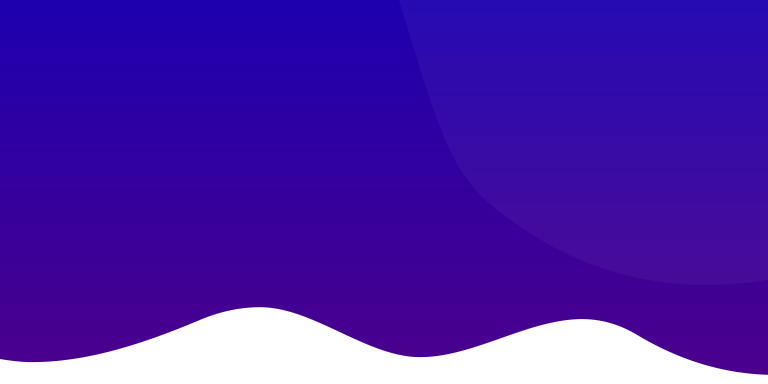
A Shadertoy shader for this background:

```glsl
#define TOP_COLOR    vec3(0.112, 0.0, 0.688)
#define BOTTOM_COLOR vec3(0.300, 0.0, 0.545)
#define WAVE_COLOR   vec3(1.0)
#define GLOW_COLOR   vec3(1.0)
#define GLOW_ALPHA   0.042

// Knots hold x, height and slope, in units of the canvas height
const vec3 WAVE[8] = vec3[8](
    vec3(0.000, 0.065, -0.16), vec3(0.083, 0.057,  0.00),
    vec3(0.521, 0.167,  0.42), vec3(0.677, 0.200,  0.00),
    vec3(1.094, 0.070,  0.00), vec3(1.516, 0.169,  0.00),
    vec3(1.659, 0.128, -0.60), vec3(2.000, 0.024, -0.03));

const vec3 BLOB[5] = vec3[5](
    vec3(1.039, 1.000, -3.30), vec3(1.146, 0.669, -2.60),
    vec3(1.289, 0.458, -0.80), vec3(1.844, 0.258,  0.00),
    vec3(2.000, 0.271,  0.16));

// Cubic through two knots that keeps their slopes
float hermite(float x, vec3 a, vec3 b) {
    float span = b.x - a.x;
    float t = (x - a.x) / span;
    float s = 1.0 - t;
    return s * s * ((1.0 + 2.0 * t) * a.y + t * span * a.z)
         + t * t * ((1.0 + 2.0 * s) * b.y - s * span * b.z);
}

float waveHeight(float x) {
    float height = WAVE[0].y;
    for (int i = 0; i < 7; i++)
        if (x >= WAVE[i].x) height = hermite(x, WAVE[i], WAVE[i + 1]);
    return height;
}

// Continues as a straight line to the left of the first knot
float blobHeight(float x) {
    float height = BLOB[0].y + BLOB[0].z * (x - BLOB[0].x);
    for (int i = 0; i < 4; i++)
        if (x >= BLOB[i].x) height = hermite(x, BLOB[i], BLOB[i + 1]);
    return height;
}

// Coverage of the positive side, softened over one pixel
float coverage(float d) {
    float pixel = length(vec2(dFdx(d), dFdy(d)));
    return clamp(0.5 + d / max(pixel, 1e-5), 0.0, 1.0);
}

void mainImage(out vec4 fragColor, in vec2 fragCoord) {
    vec2 p = fragCoord / iResolution.xy * vec2(2.0, 1.0);

    // Vertical gradient
    vec3 color = mix(BOTTOM_COLOR, TOP_COLOR, p.y);

    // Translucent blob in the upper right
    color = mix(color, GLOW_COLOR, GLOW_ALPHA * coverage(p.y - blobHeight(p.x)));

    // Wave along the bottom
    color = mix(color, WAVE_COLOR, coverage(waveHeight(p.x) - p.y));

    fragColor = vec4(color, 1.0);
}
```
